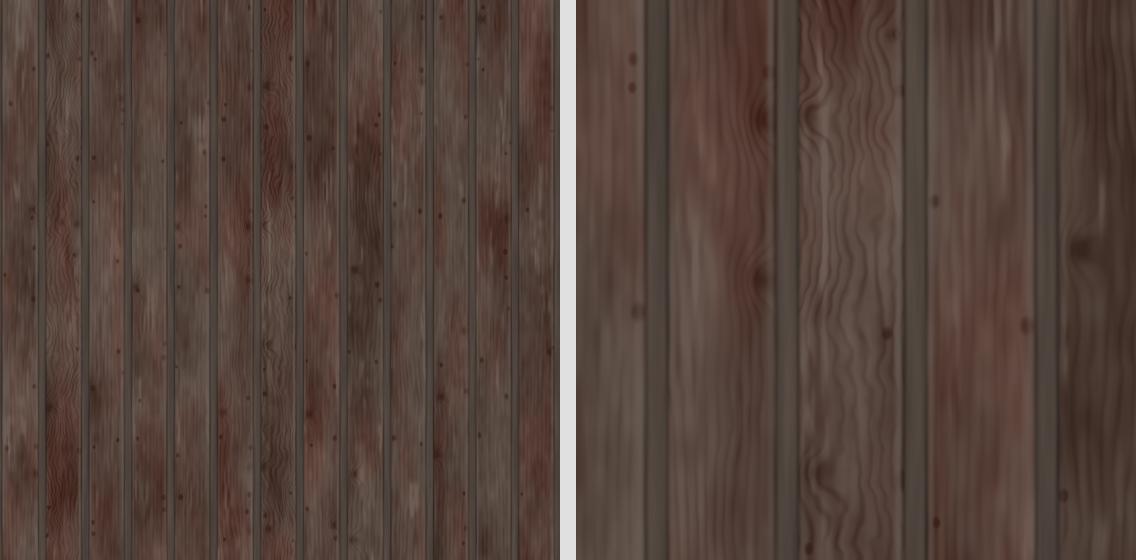
Left, the full canvas; right, a detail of the centre.
This texture is drawn by a three.js fragment shader. Its source:

```glsl
// Weathered dark wood cladding: a row of upright boards parted by narrow recessed battens.
// Each board gets its own stretched noise for fibres and stains, warped rings for the grain,
// and hashed knots and nail spots; a profile across each joint draws the batten and its edges.
#define BOARDS 13.0
#define JOINT_SHIFT 0.03
#define JOINT_HALF 0.085
#define RING_COUNT 11.0
#define GRAIN_DEPTH 0.17
#define STAIN_DEPTH 1.25
#define DARK_WOOD vec3(0.255, 0.185, 0.155)
#define PALE_WOOD vec3(0.405, 0.350, 0.315)
#define BATTEN_COLOR vec3(0.310, 0.268, 0.240)
#define EDGE_COLOR vec3(0.400, 0.365, 0.340)
#define RED_SHIFT vec3(0.012, -0.024, -0.024)

varying vec2 vUv;

float hash(vec2 p) {
  vec3 q = fract(p.xyx * 0.1031);
  q += dot(q, q.yzx + 33.33);
  return fract((q.x + q.y) * q.z);
}

float noise(vec2 p) {
  vec2 i = floor(p), f = fract(p);
  f = f * f * (3.0 - 2.0 * f);
  return mix(mix(hash(i), hash(i + vec2(1.0, 0.0)), f.x),
             mix(hash(i + vec2(0.0, 1.0)), hash(i + 1.0), f.x), f.y);
}

float fbm(vec2 p) {
  float sum = 0.0, amp = 0.55;
  for (int i = 0; i < 4; i++) {
    sum += amp * noise(p);
    p = p * 2.03 + 19.0;
    amp *= 0.48;
  }
  return sum;
}

// Offset to the one scattered point in this row of a board (xy) and its random draw (z)
vec3 scatter(vec2 p, float id, float rowHeight, float seed) {
  float row = floor(p.y / rowHeight);
  vec2 key = vec2(id * 7.0 + seed, row + seed);
  float side = hash(key);
  float x = side < 0.5 ? mix(0.12, 0.28, side * 2.0) : mix(0.76, 0.89, side * 2.0 - 1.0);
  float y = (row + mix(0.3, 0.7, hash(key + 41.0))) * rowHeight;
  return vec3(p - vec2(x, y), hash(key + 83.0));
}

vec3 boardColor(vec2 p, float id) {
  vec2 q = p + id * vec2(57.0, 31.0);
  float y = p.y / BOARDS;
  float wavy = (mod(id, 5.0) == 1.0 && id < 10.0) ? 1.0 : 0.4 * hash(vec2(id, 5.0));

  // Knots push the rings aside
  vec3 k = scatter(p, id, 1.45, 11.0);
  float hasKnot = step(k.z, 0.12 + 0.5 * wavy);
  float knotDist = length(k.xy * vec2(1.0, 0.85));
  float bend = hasKnot * exp(-knotDist * knotDist / 0.035);

  // Growth rings, nearly straight or strongly wandering
  float wander = fbm(vec2(p.x * 1.4, y * mix(5.0, 17.0, wavy)) + id * 43.0);
  float phase = p.x * RING_COUNT + mix(1.8, 6.0, wavy) * wander + 2.2 * bend;
  float ring = sin(6.28318 * phase) + 0.3 * sin(12.56637 * phase + 1.0);
  ring *= mix(0.35, 0.85, wavy) * (0.4 + noise(vec2(q.x * 4.0, y * 22.0)));

  // Fibres and broad weather stains
  float fibre = noise(vec2(q.x * 21.0, y * 26.0 + id * 9.0));
  fibre = 0.6 * fibre + 0.4 * noise(vec2(q.x * 13.0 + wander * 3.0, y * 60.0));
  float stain = fbm(vec2(q.x * 1.7, y * 7.0 + id * 13.0));
  float tone = 0.46 + 0.22 * (hash(vec2(id, 29.0)) - 0.5);
  tone += STAIN_DEPTH * (stain - 0.5) + 0.5 * (fibre - 0.5) + GRAIN_DEPTH * ring;

  // Pale worn slivers
  float sliver = smoothstep(0.7, 0.95, noise(vec2(q.x * 7.0, y * 9.0 + id * 3.0)));
  tone += 0.4 * sliver * smoothstep(0.35, 0.75, fibre);

  // Knot hearts and small nail spots
  tone -= 0.5 * hasKnot * exp(-knotDist * knotDist / 0.007);
  for (int i = 0; i < 2; i++) {
    float layer = float(i);
    vec3 s = scatter(p, id, 1.1 + 0.7 * layer, 23.0 + 16.0 * layer);
    float radius = mix(0.035, 0.065, fract(s.z * 7.0));
    float spot = 1.0 - smoothstep(0.3, 1.3, length(s.xy * vec2(1.0, 0.75)) / radius);
    tone -= 0.6 * spot * step(s.z, 0.55);
  }

  vec3 color = mix(DARK_WOOD, PALE_WOOD, clamp(tone, -0.25, 1.1));
  float red = smoothstep(0.4, 0.7, fbm(vec2(q.x * 1.2, y * 5.0) + 71.0));
  return color + RED_SHIFT * (red + 0.4 * hash(vec2(id, 61.0)) - 0.2);
}

void main() {
  vec2 p = vec2(vUv.x * BOARDS + JOINT_SHIFT, vUv.y * BOARDS);
  float joint = floor(p.x + 0.5);
  float d = p.x - joint + 0.04 * (hash(vec2(joint, 3.0)) - 0.5);
  float id = floor(p.x);
  vec3 color = boardColor(vec2(fract(p.x), p.y), id);

  // Pale worn board edges beside the joint
  float wear = 0.3 + 0.7 * noise(vec2(joint * 37.0, p.y * 0.6));
  float leftEdge = exp(-pow((d + JOINT_HALF + 0.045) / 0.032, 2.0));
  float rightEdge = exp(-pow((d - JOINT_HALF - 0.035) / 0.025, 2.0));
  float rightWear = hash(vec2(joint, 47.0)) * noise(vec2(joint * 19.0, p.y * 0.8));
  color = mix(color, EDGE_COLOR, 0.75 * wear * leftEdge + 0.8 * rightWear * rightEdge);

  // Recessed batten, streaked and slightly shaded to the right
  float streak = fbm(vec2(d * 16.0 + joint * 29.0, p.y * 0.9)) - 0.5;
  vec3 batten = BATTEN_COLOR * (1.0 + 0.3 * streak - 0.6 * d);
  color = mix(color, batten, 1.0 - smoothstep(JOINT_HALF - 0.015, JOINT_HALF + 0.015, abs(d)));

  // Dark seams on both sides of the batten
  float seam = exp(-pow((abs(d) - JOINT_HALF) / 0.02, 2.0));
  color *= 1.0 - seam * (0.17 + 0.14 * noise(vec2(joint * 11.0 + step(0.0, d) * 5.0, p.y)));

  gl_FragColor = vec4(color, 1.0);
}
```
